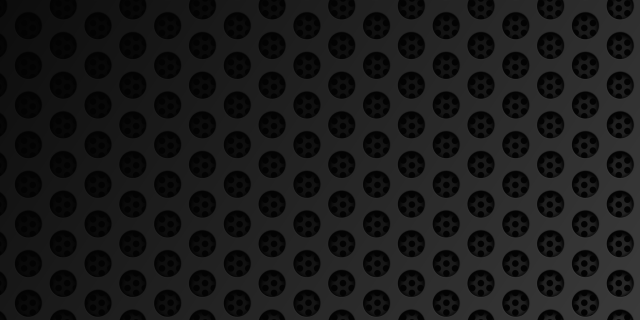
Give the GLSL for this pattern, as a Shadertoy shader.

```glsl
// Dark perforated metal: staggered round holes in a plate lit from the lower right.
// A finer perforated sheet shows through the holes. Both layers share one folded
// lattice, with the inner sheet scaled so that it drifts slightly between holes.

// Offset from the nearest centre of a staggered lattice
vec2 staggeredCell(vec2 p) {
    vec2 cell = vec2(0.2176, 0.1239);
    vec2 a = p - cell * round(p / cell);
    vec2 shifted = p - 0.5 * cell;
    vec2 b = shifted - cell * round(shifted / cell);
    return dot(a, a) < dot(b, b) ? a : b;
}

// Antialiased coverage of a signed distance
float coverage(float dist, float pixel) {
    return 1.0 - smoothstep(-0.7 * pixel, 0.7 * pixel, dist);
}

void mainImage(out vec4 fragColor, in vec2 fragCoord) {
    float pixel = 1.0 / iResolution.y;
    vec2 uv = fragCoord / iResolution.xy;
    vec2 p = fragCoord * pixel - vec2(1.394, 0.5476);

    // Broad light across the front plate
    float plate = 0.048 + 0.135 * uv.x + 0.045 * (1.0 - uv.y);

    // Front holes
    vec2 offset = staggeredCell(p);
    float holeDist = length(offset) - 0.042;
    float hole = coverage(holeDist, pixel);

    // Fine sheet behind, with small holes
    float innerScale = 4.04;
    vec2 innerOffset = staggeredCell((p + vec2(-0.001, 0.003)) * innerScale);
    float innerDist = (length(innerOffset) - 0.041) / innerScale;
    float innerHole = coverage(innerDist, pixel);

    // Shadow cast onto the sheet by the upper rim
    float lit = 1.0 - smoothstep(0.022, 0.045, length(offset + vec2(-0.002, 0.006)));
    float sheet = 0.012 + 2.9 * plate * plate * lit;
    float depth = mix(sheet, 0.012, innerHole);

    // Thin bevel: bright on the lower left, dark on the upper right
    float facing = dot(normalize(offset + 1e-5), normalize(vec2(-0.6, -0.8)));
    float rim = exp(-pow(holeDist / 0.0025, 2.0));
    plate *= 1.0 + rim * (0.28 * facing - 0.08);

    fragColor = vec4(vec3(mix(plate, depth, hole)), 1.0);
}
```
